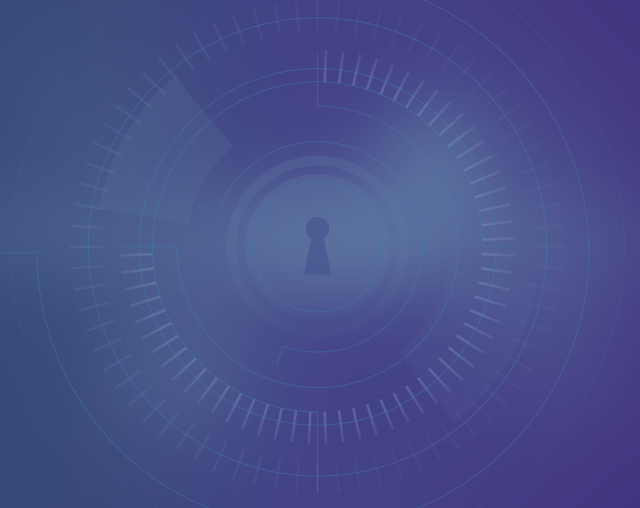
This background is drawn by a Shadertoy shader. Its source:

```glsl
// Abstract security dial: thin arcs and radial ticks around a keyhole on a misty blue-violet gradient.
const float PI = 3.14159265;
const float TAU = 6.2831853;

const vec3 STEEL = vec3(0.210, 0.284, 0.465);
const vec3 INDIGO = vec3(0.266, 0.256, 0.528);
const vec3 VIOLET = vec3(0.258, 0.205, 0.498);
const vec3 MIST = vec3(0.360, 0.465, 0.635);
const vec3 TEAL = vec3(0.235, 0.500, 0.670);
const vec3 PALE = vec3(0.480, 0.570, 0.750);
const vec3 SHADE = vec3(0.270, 0.325, 0.560);

float fill(float d, float aa) {
    return 1.0 - smoothstep(-aa, aa, d);
}

float stroke(float d, float aa) {
    return fill(abs(d) - 0.0008, aa);
}

float glow(vec2 p, vec2 center, vec2 size) {
    vec2 d = (p - center) / size;
    return exp(-dot(d, d));
}

vec2 polar(float degrees_, float r) {
    float a = radians(degrees_);
    return r * vec2(cos(a), sin(a));
}

float segment(vec2 p, vec2 a, vec2 b) {
    vec2 e = b - a;
    return length(p - a - e * clamp(dot(p - a, e) / dot(e, e), 0.0, 1.0));
}

float band(float r, float inner, float outer, float aa) {
    return fill(abs(r - 0.5 * (inner + outer)) - 0.5 * (outer - inner), aa);
}

// Angular span, counterclockwise, limits in degrees
float span(vec2 p, vec2 limits, float aa) {
    float middle = radians(0.5 * (limits.x + limits.y));
    float halfSpan = radians(0.5 * (limits.y - limits.x));
    float turn = abs(mod(atan(p.y, p.x) - middle + PI, TAU) - PI);
    return fill((turn - halfSpan) * length(p), aa);
}

// Open arc whose two ends continue outward as straight spokes
float spokedArc(vec2 p, float r, vec2 limits, vec2 reach, float aa) {
    float arc = stroke(length(p) - r, aa) * span(p, limits, aa);
    float first = segment(p, polar(limits.x, r), polar(limits.x, reach.x));
    float last = segment(p, polar(limits.y, r), polar(limits.y, reach.y));
    return max(arc, stroke(min(first, last), aa));
}

float ticks(vec2 p, float inner, float outer, float count, float phase, float aa) {
    float cell = TAU / count;
    float turn = (fract(atan(p.y, p.x) / cell + phase) - 0.5) * cell;
    float across = abs(length(p) * sin(turn)) - 0.0025;
    return fill(across, aa) * band(length(p), inner, outer, aa);
}

float keyhole(vec2 p) {
    float head = length(p - vec2(0.0, 0.036)) - 0.023;
    float taper = mix(0.027, 0.011, (p.y + 0.055) / 0.078);
    float stem = max(abs(p.x) - taper, abs(p.y + 0.016) - 0.039);
    return min(head, stem);
}

vec3 backdrop(vec2 p, float x) {
    vec3 color = mix(STEEL, INDIGO, smoothstep(0.0, 0.56, x));
    color = mix(color, VIOLET, smoothstep(0.55, 1.0, x));
    float mist = 0.34 * glow(p, vec2(-0.10, 0.015), vec2(0.85, 0.13));
    mist += 0.45 * glow(p, vec2(0.05, 0.02), vec2(0.25, 0.14));
    mist += 0.46 * glow(p, vec2(0.222, 0.182), vec2(0.13));
    mist += 0.40 * glow(p, vec2(-0.27, -0.236), vec2(0.19));
    mist += 0.24 * glow(p, vec2(-0.42, 0.22), vec2(0.25));
    mist += 0.26 * glow(p, vec2(0.46, -0.19), vec2(0.21));
    mist += 0.26 * glow(p, vec2(0.40, 0.14), vec2(0.25));
    return mix(color, MIST, min(mist, 0.85));
}

void mainImage(out vec4 fragColor, in vec2 fragCoord) {
    float aa = 0.7 / iResolution.y;
    vec2 p = fragCoord / iResolution.y - vec2(0.625, 0.514);
    float r = length(p);
    vec3 color = backdrop(p, fragCoord.x / iResolution.x);

    // Translucent sectors
    float upperSector = band(r, 0.258, 0.438, aa) * span(p, vec2(130.0, 170.0), aa);
    float lowerSector = band(r, 0.262, 0.438, aa) * span(p, vec2(-52.0, -9.5), aa);
    color = mix(color, MIST, 0.20 * upperSector + 0.10 * lowerSector);

    // Central plate and its rim, fading downward
    float lift = smoothstep(-0.19, 0.10, p.y);
    color = mix(color, MIST, (0.08 + 0.27 * lift) * fill(r - 0.143, aa));
    color = mix(color, MIST, (0.06 + 0.24 * lift) * band(r, 0.160, 0.179, aa));
    color = mix(color, SHADE, 0.65 * fill(keyhole(p), aa));

    // Tick rings
    float inner = ticks(p, 0.325, 0.388, 72.0, 0.0, aa) * span(p, vec2(-180.0, 90.0), aa);
    float outer = ticks(p, 0.424, 0.486, 72.0, 0.5, aa);
    color = mix(color, PALE, inner * mix(0.42, 0.22, smoothstep(0.325, 0.388, r)));
    color = mix(color, PALE, outer * mix(0.07, 0.14, smoothstep(0.15, -0.35, p.x)));

    // Full circles and spoked arcs
    float lines = max(stroke(r - 0.128, aa), max(stroke(r - 0.351, aa), stroke(r - 0.451, aa)));
    lines = max(lines, spokedArc(p, 0.207, vec2(-109.0, 161.0), vec2(0.246, 0.253), aa));
    lines = max(lines, spokedArc(p, 0.277, vec2(-180.0, 90.0), vec2(0.389, 0.381), aa));
    lines = max(lines, spokedArc(p, 0.325, vec2(0.0, 270.0), vec2(0.386, 0.484), aa));
    lines = max(lines, spokedArc(p + vec2(0.009, 0.0115), 0.543, vec2(-180.0, 90.0), vec2(1.0), aa));
    lines = max(lines, 0.3 * stroke(r - 0.604, aa));
    color = mix(color, TEAL, 0.52 * lines);

    fragColor = vec4(color, 1.0);
}
```
